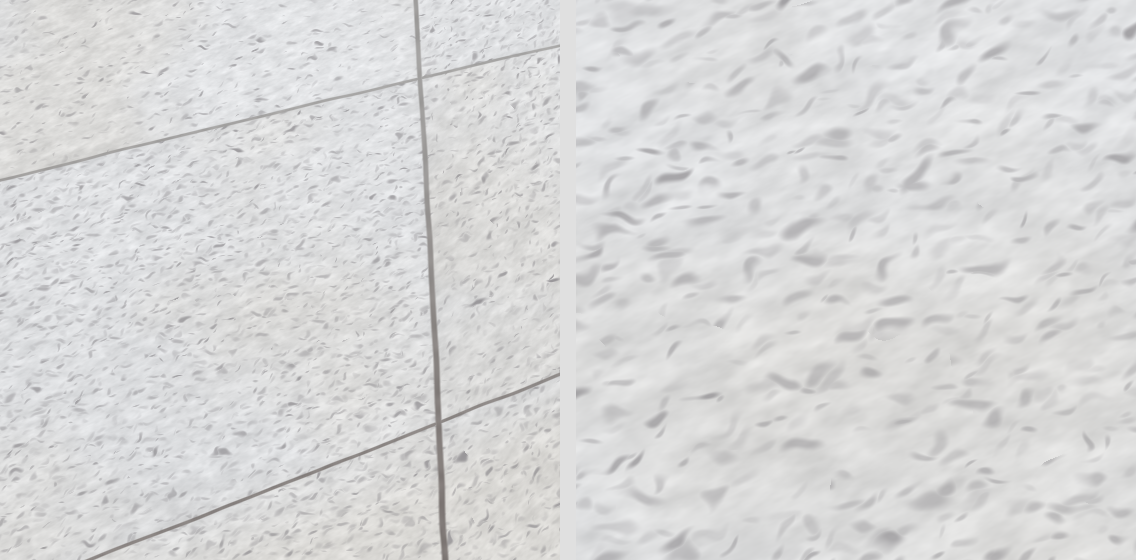
Left, the full canvas; right, a detail of the centre.
Reproduce this texture procedurally as a WebGL 2 fragment shader.

```glsl
#version 300 es
precision highp float;

uniform vec2 u_resolution;
out vec4 fragColor;

const vec3 COOL_STONE = vec3(0.862, 0.868, 0.876);
const vec3 WARM_STONE = vec3(0.852, 0.846, 0.832);
const vec3 FLECK_GRAY = vec3(0.53, 0.52, 0.535);
const vec3 JOINT_NEAR = vec3(0.50, 0.475, 0.465);
const vec3 JOINT_FAR = vec3(0.63, 0.625, 0.62);

float hash(vec2 p) {
  vec3 q = fract(vec3(p.xyx) * 0.1031);
  q += dot(q, q.yzx + 33.33);
  return fract((q.x + q.y) * q.z);
}

vec2 hash2(vec2 p) {
  return vec2(hash(p + 17.3), hash(p + 61.7));
}

float noise(vec2 p) {
  vec2 i = floor(p), f = fract(p);
  f = f * f * (3.0 - 2.0 * f);
  float low = mix(hash(i), hash(i + vec2(1, 0)), f.x);
  float high = mix(hash(i + vec2(0, 1)), hash(i + vec2(1, 1)), f.x);
  return mix(low, high, f.y);
}

float fbm(vec2 p) {
  float sum = 0.0, weight = 0.5;
  for (int i = 0; i < 4; i++) {
    sum += weight * noise(p);
    p = p * 2.03 + 9.1;
    weight *= 0.5;
  }
  return sum / 0.9375;
}

vec2 rotate(vec2 p, float angle) {
  float c = cos(angle), s = sin(angle);
  return vec2(c * p.x + s * p.y, c * p.y - s * p.x);
}

// Jittered, tilted ellipses: one candidate per cell
float flecks(vec2 p, vec2 radii, float angle, float density) {
  vec2 cell = floor(p);
  float dark = 0.0;
  for (int y = -1; y <= 1; y++) {
    for (int x = -1; x <= 1; x++) {
      vec2 id = cell + vec2(x, y);
      vec2 rnd = hash2(id);
      vec2 size = radii * mix(0.65, 1.4, hash(id + 5.9));
      vec2 d = rotate(p - id - rnd, angle + (rnd.x - 0.5) * 1.1);
      float shape = 1.0 - smoothstep(0.25, 1.15, length(d / size));
      float tone = mix(0.25, 1.0, pow(hash(id + 29.1), 1.6));
      dark = max(dark, shape * tone * step(hash(id + 83.0), density));
    }
  }
  return dark;
}

// Soft-edged line of the given width
float line(float dist, float width, float pixel) {
  float soft = max(pixel, width * 0.4);
  return 1.0 - smoothstep(0.5 * width - soft * 0.5, 0.5 * width + soft, dist);
}

void main() {
  vec2 uv = gl_FragCoord.xy / u_resolution;
  float pixel = 1.0 / min(u_resolution.x, u_resolution.y);

  // Tile grid in perspective
  vec2 wobble = 0.003 * (vec2(noise(uv * 14.0), noise(uv * 14.0 + 40.0)) - 0.5);
  vec2 p = uv + wobble;
  float lowerEdge = -0.063 + 0.394 * p.x;
  float upperEdge = 0.678 + 0.251 * p.x - 0.010 * p.x * p.x;
  float tileHeight = upperEdge - lowerEdge;
  float row = (p.y - lowerEdge) / tileHeight;
  float sideEdge = 0.794 - 0.040 * p.y - 0.012 * p.y * p.y;
  float column = (p.x - sideEdge) / 1.2;
  vec2 tile = floor(vec2(column, row));
  float rowDist = abs(row - round(row)) * tileHeight * 0.95;
  float columnDist = abs(column - round(column)) * 1.2;

  // Stone plane, shifted for each tile
  vec2 stone = vec2(uv.x - 0.5, uv.y) / (1.12 - 0.22 * uv.y) + tile * 7.31 + 20.0;
  float angle = mix(0.46, 0.72, step(0.0, tile.x));
  vec2 grain = rotate(stone, angle);

  // Pale ground with broad clouds and streaked grain
  float cloud = fbm(stone * vec2(3.5, 5.0));
  float warmth = smoothstep(0.35, 0.7, fbm(stone * 2.6 + 3.0));
  warmth = max(warmth * 0.7, 1.0 - smoothstep(-0.25, 0.12, row));
  vec3 color = mix(COOL_STONE, WARM_STONE, warmth);
  float glow = exp(-8.0 * dot(uv - vec2(0.55, 0.95), uv - vec2(0.55, 0.95)));
  color += 0.02 * glow + 0.05 * (cloud - 0.45);
  float streak = fbm(grain * vec2(38.0, 95.0));
  float fine = noise(grain * vec2(130.0, 240.0));
  color += 0.13 * (streak - 0.47) + 0.03 * (fine - 0.5);

  // Three sizes of mineral fleck, sparser on the far tiles
  float density = mix(0.78, 0.36, step(1.0, row) * step(column, 0.0));
  density *= smoothstep(0.15, 0.65, cloud) * 0.75 + 0.45;
  vec2 warp = 0.010 * (vec2(noise(stone * 75.0), noise(stone * 75.0 + 50.0)) - 0.5);
  vec2 q = stone + warp;
  float dark = 0.45 * flecks(q * 62.0, vec2(0.48, 0.19), angle, density);
  dark = max(dark, 0.68 * flecks(q * 37.0, vec2(0.38, 0.14), angle, density * 0.8));
  dark = max(dark, 0.85 * flecks(q * 15.0, vec2(0.25, 0.075), angle - 0.15, density * 0.16));
  color = mix(color, FLECK_GRAY, dark);

  // Joints fade and narrow with distance
  vec3 jointColor = mix(JOINT_NEAR, JOINT_FAR, smoothstep(0.1, 0.9, uv.y));
  jointColor += 0.06 * (noise(uv * 60.0) - 0.5);
  float joint = line(columnDist, mix(0.0095, 0.0065, uv.y), pixel);
  joint = max(joint, 0.88 * line(rowDist, mix(0.0052, 0.0036, uv.y), pixel));
  float halo = exp(-min(rowDist, columnDist) / 0.006);
  color = mix(color * (1.0 - 0.05 * halo), jointColor, joint);

  fragColor = vec4(clamp(color, 0.0, 1.0), 1.0);
}
```
